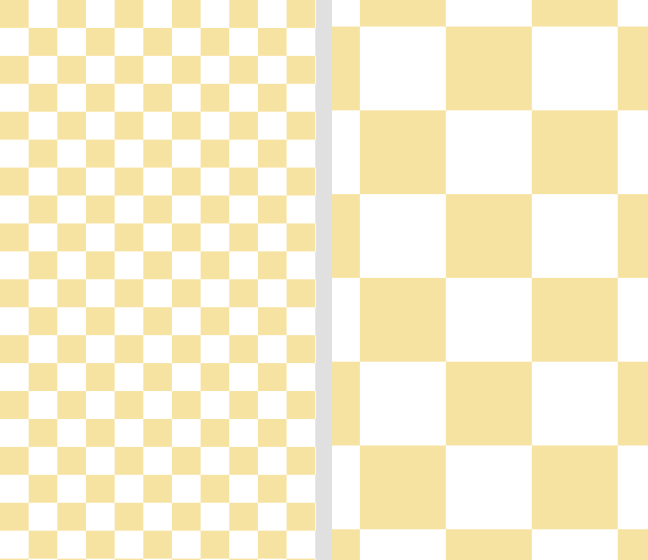
Left: the whole. Right: its middle third, enlarged.
Reproduce this pattern procedurally as a Shadertoy shader.

```glsl
const vec2 CELLS = vec2(11.027, 20.05);

// Square wave of +1 and -1 per cell, box filtered over one pixel
vec2 squareWave(vec2 p, vec2 pixel) {
    vec2 parity = 1.0 - 2.0 * mod(floor(p), 2.0);
    vec2 edgeDistance = 0.5 - abs(fract(p) - 0.5);
    return parity * clamp(2.0 * edgeDistance / pixel, 0.0, 1.0);
}

void mainImage(out vec4 fragColor, in vec2 fragCoord) {
    // Cells are counted from the upper left corner
    vec2 uv = fragCoord / iResolution.xy;
    vec2 p = vec2(uv.x, 1.0 - uv.y) * CELLS;

    // The product of both waves gives the checks
    vec2 wave = squareWave(p, CELLS / iResolution.xy);
    float check = 0.5 + 0.5 * wave.x * wave.y;

    vec3 cream = vec3(0.969, 0.890, 0.631);
    fragColor = vec4(mix(vec3(1.0), cream, check), 1.0);
}
```
